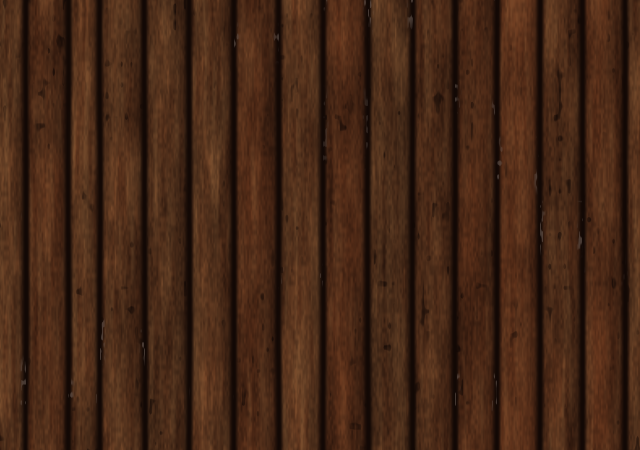
This texture is drawn by a Shadertoy shader. Its source:

```glsl
#define GROOVES 15
#define FIRST_GROOVE 0.0404
#define PITCH 0.0664
#define GROOVE_WIDTH 0.0085
#define WOBBLE 0.0022
#define BASE_TONE 0.73
#define SLAT_VARIATION 0.16
#define STREAK_DEPTH 0.42
#define BLOTCH_DEPTH 0.50
#define PORE_DEPTH 0.24

const vec3 SHADOW = vec3(0.065, 0.028, 0.016);
const vec3 RED_WOOD = vec3(0.405, 0.212, 0.112);
const vec3 TAN_WOOD = vec3(0.415, 0.265, 0.155);
const vec3 PALE_CHIP = vec3(0.46, 0.40, 0.37);

float hash(vec2 p) {
    vec3 q = fract(p.xyx * vec3(0.1031, 0.1030, 0.0973));
    q += dot(q, q.yzx + 33.33);
    return fract((q.x + q.y) * q.z);
}

float noise(vec2 p) {
    vec2 cell = floor(p), f = fract(p);
    f = f * f * (3.0 - 2.0 * f);
    float low = mix(hash(cell), hash(cell + vec2(1, 0)), f.x);
    float high = mix(hash(cell + vec2(0, 1)), hash(cell + vec2(1, 1)), f.x);
    return mix(low, high, f.y);
}

float fbm(vec2 p) {
    float sum = 0.0, weight = 0.5;
    for (int i = 0; i < 4; i++) {
        sum += weight * noise(p);
        p = p * 2.03 + 19.7;
        weight *= 0.5;
    }
    return sum / 0.9375;
}

// Even pitch, with one narrow slat and slightly wide ones after it
float grooveX(float i) {
    float drift = i < 2.0 ? 0.0 : min(0.0034 * (i - 2.0) - 0.017, 0.0065);
    return FIRST_GROOVE + PITCH * i + drift;
}

void mainImage(out vec4 fragColor, in vec2 fragCoord) {
    vec2 p = fragCoord / iResolution.x;

    // Find the slat and the distances to its two edges
    float slat = 0.0, left = grooveX(-1.0), right = grooveX(0.0);
    for (int i = 0; i < GROOVES; i++) {
        float k = float(i);
        float bend = WOBBLE * (noise(vec2(k * 7.3, p.y * 5.0)) - 0.5);
        float edge = grooveX(k) + bend;
        if (p.x > edge) {
            slat = k + 1.0;
            left = edge;
            right = grooveX(k + 1.0)
                  + WOBBLE * (noise(vec2((k + 1.0) * 7.3, p.y * 5.0)) - 0.5);
        }
    }
    float across = (p.x - left) / (right - left);
    float fromLeft = p.x - left, fromRight = right - p.x;

    // Rounded face, lit from the left, between dark grooves
    float gap = smoothstep(0.001, GROOVE_WIDTH, fromLeft)
              * smoothstep(0.0005, GROOVE_WIDTH * 1.25, fromRight);
    float face = 1.06 - 0.34 * smoothstep(0.45, 1.0, across)
               - 0.16 * smoothstep(0.35, 0.0, across);

    // Grain layers, different on every slat
    vec2 q = p + vec2(slat * 3.17, slat * 5.71);
    float sway = 0.006 * noise(q * vec2(12.0, 7.0));
    float streak = fbm(vec2((q.x + sway) * 150.0, q.y * 9.0));
    float blotch = fbm(q * vec2(38.0, 9.0));
    float pore = noise(q * vec2(390.0, 130.0));
    float slatTone = hash(vec2(slat, 4.0)) - 0.5;
    float wear = hash(vec2(slat, 11.0));

    float tone = BASE_TONE + SLAT_VARIATION * slatTone
               + STREAK_DEPTH * (streak - 0.5)
               + BLOTCH_DEPTH * (blotch - 0.5)
               + PORE_DEPTH * (pore - 0.5);

    // Rubbed light fibres and small dark pits
    float fibre = smoothstep(0.64, 0.88, noise(q * vec2(210.0, 24.0)));
    tone += 0.22 * wear * fibre * smoothstep(0.4, 0.65, blotch);
    float pit = smoothstep(0.80, 0.93, noise(q * vec2(130.0, 60.0)));
    tone -= 0.30 * pit * smoothstep(0.55, 0.35, blotch);
    tone = clamp(tone * face, 0.0, 1.15) * mix(0.03, 1.0, gap);

    // Reddish and tan boards, tan where worn
    float tan_ = clamp(wear * 0.75 + 1.3 * (streak - 0.45), 0.0, 1.0);
    vec3 color = mix(SHADOW, mix(RED_WOOD, TAN_WOOD, tan_), tone);

    // Rare pale chips along the slat edges
    float rim = smoothstep(0.011, 0.004, min(fromLeft, fromRight));
    float chip = smoothstep(0.76, 0.84, noise(vec2(slat * 9.1, p.y * 11.0)))
               * smoothstep(0.60, 0.85, noise(q * vec2(330.0, 95.0)));
    color = mix(color, PALE_CHIP, 0.5 * rim * chip);

    fragColor = vec4(color, 1.0);
}
```
